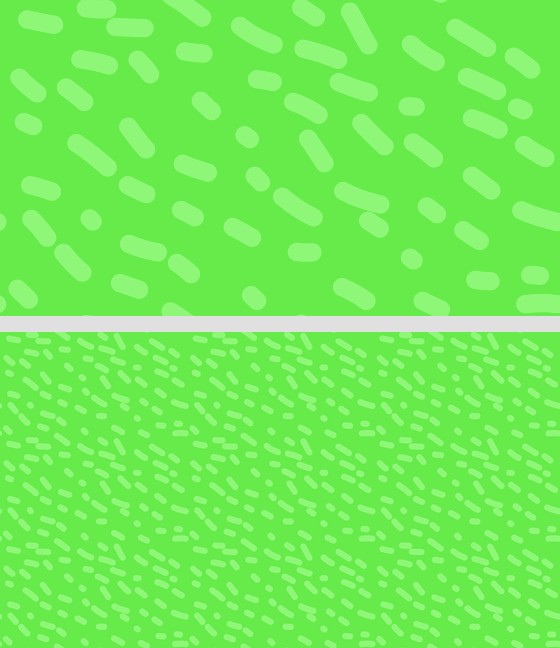
Top, the tile; bottom, the same tile 3 across and 3 down.
This pattern is drawn by a Shadertoy shader. Its source:

```glsl
// Scattered pale green rounded strokes drifting along a wavy flow on a flat green ground, tiling.

const vec2 GRID = vec2(10.0, 6.0); // one stroke per cell; even columns keep the stagger seamless
const float TAU = 6.2831853;

vec4 hash4(vec2 p) {
    vec4 q = fract(p.xyxy * vec4(0.1031, 0.1030, 0.0973, 0.1099) + 0.37);
    q += dot(q, q.wzxy + 33.33);
    return fract((q.xxyz + q.yzzw) * q.zywx);
}

// Flow direction from layered sines with whole-number frequencies, so it wraps
float flowAngle(vec2 uv) {
    vec2 w = TAU * uv;
    return -0.52 + 0.22 * sin(w.x + 2.0 * w.y + 1.1)
                 + 0.20 * sin(3.0 * w.x - w.y + 4.0)
                 + 0.15 * sin(4.0 * w.x + 3.0 * w.y + 2.3);
}

float segmentDistance(vec2 p, vec2 a, vec2 b) {
    vec2 pa = p - a, ba = b - a;
    return length(pa - ba * clamp(dot(pa, ba) / dot(ba, ba), 0.0, 1.0));
}

// Distance to the centre line of the stroke that belongs to one cell
float strokeDistance(vec2 p, vec2 cell, vec2 canvas) {
    vec4 rnd = hash4(mod(cell, GRID));
    vec2 centre = (cell + 0.5 + 0.48 * (rnd.xy - 0.5)) / GRID;
    centre.y += 0.5 * mod(cell.x, 2.0) / GRID.y;
    centre *= canvas;

    float len = mix(0.012, 0.128, rnd.z);
    float turn = 0.5 * (rnd.w - 0.5);
    float angle = flowAngle(centre / canvas) + turn;
    vec2 a = centre - 0.5 * len * vec2(cos(angle), sin(angle));

    // Follow the flow in short steps, giving a gentle bend
    float d = 1e3;
    for (int i = 0; i < 4; i++) {
        angle = flowAngle(a / canvas) + turn;
        vec2 b = a + 0.25 * len * vec2(cos(angle), sin(angle));
        d = min(d, segmentDistance(p, a, b));
        a = b;
    }
    return d;
}

void mainImage(out vec4 fragColor, in vec2 fragCoord) {
    vec2 uv = fragCoord / iResolution.xy;
    vec2 canvas = vec2(iResolution.x / iResolution.y, 1.0);
    vec2 p = uv * canvas;

    // Find this point's cell in the staggered columns
    vec2 cell = floor(uv * GRID);

    // Nearest stroke among the neighbouring cells
    float d = 1e3;
    for (int y = -2; y <= 1; y++)
        for (int x = -1; x <= 1; x++)
            d = min(d, strokeDistance(p, cell + vec2(x, y), canvas));

    // Flat fill with a one-pixel soft edge
    float pixel = 1.0 / iResolution.y;
    float fill = 1.0 - smoothstep(-0.6 * pixel, 0.6 * pixel, d - 0.029);
    vec3 ground = vec3(0.40, 0.92, 0.29);
    vec3 stroke = vec3(0.56, 0.97, 0.47);
    fragColor = vec4(mix(ground, stroke, fill), 1.0);
}
```
